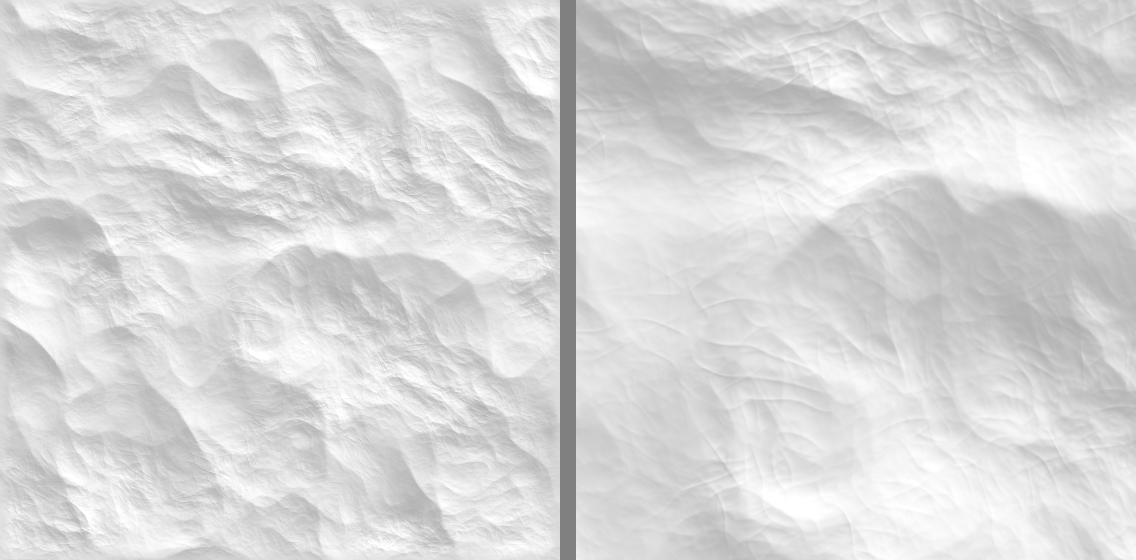
Left, the full canvas; right, a detail of the centre.
Reproduce this texture map procedurally as a Shadertoy shader.

```glsl
// Pale crumpled relief, like wind-packed snow or creased paper, lit from the upper right.
// A warped, ridged height field carries the broad folds; patchy layers of short narrow
// creases add crisp wrinkles. The slope toward the light becomes a soft grey tone.

const float BASE_GREY     = 0.857;   // tone of a flat surface
const float TONE_RANGE    = 0.185;   // largest departure from the base tone
const float CONTRAST      = 0.40;
const vec2  LIGHT_DIR     = vec2(0.40, 0.92);
const float SLOPE_STEP    = 0.0007;  // half width of the slope sample
const float FOLD_ANGLE    = -0.48;   // main run of the folds, radians
const float FOLD_STRETCH  = 1.2;     // squeeze across the folds
const float FOLD_FREQ     = 3.3;
const int   FOLD_OCTAVES  = 6;
const float FOLD_GAIN     = 0.70;    // slope kept by each finer octave
const float FOLD_SOFT     = 0.014;   // rounding of the fold crests
const vec2  CREASE_FREQ   = vec2(27.0, 66.0); // along, across
const int   CREASE_LAYERS = 4;
const float CREASE_TURN   = 0.75;    // angle between layers, radians
const float CREASE_SLOPE  = 0.85;
const float CREASE_WIDTH  = 0.13;    // the surface levels out beyond this
const float CREASE_SOFT   = 0.012;   // rounding of the crease crests
const float EDGE_FADE     = 0.022;

mat2 rotation(float a) {
    float c = cos(a), s = sin(a);
    return mat2(c, -s, s, c);
}

// Random unit vector for a lattice cell
vec2 cellGradient(vec2 cell) {
    uvec2 u = uvec2(ivec2(cell) + 4096);
    uint h = u.x * 1597334677u ^ u.y * 3812015801u;
    h = (h ^ (h >> 15)) * 2246822519u;
    h = (h ^ (h >> 13)) * 3266489917u;
    h ^= h >> 16;
    float a = float(h & 65535u) * (6.28319 / 65536.0);
    return vec2(cos(a), sin(a));
}

float gradientNoise(vec2 p) {
    vec2 i = floor(p), f = p - i;
    vec2 u = f * f * f * (f * (f * 6.0 - 15.0) + 10.0);
    vec2 e = vec2(1.0, 0.0);
    float a = dot(cellGradient(i), f);
    float b = dot(cellGradient(i + e.xy), f - e.xy);
    float c = dot(cellGradient(i + e.yx), f - e.yx);
    float d = dot(cellGradient(i + e.xx), f - e.xx);
    return mix(mix(a, b, u.x), mix(c, d, u.x), u.y);
}

// Crest along the zero line of the noise
float ridge(vec2 p, float softness) {
    float n = gradientNoise(p);
    return -sqrt(n * n + softness * softness);
}

vec2 bend(vec2 p) {
    vec2 broad = vec2(gradientNoise(p * 4.0 + 3.7), gradientNoise(p * 4.0 + 41.3));
    vec2 small = vec2(gradientNoise(p * 17.0 + 8.1), gradientNoise(p * 17.0 + 63.9));
    return p + 0.045 * broad + 0.009 * small;
}

// Broad folds; finer octaves fade out in the smooth drifts
float folds(vec2 p, float roughness) {
    vec2 q = rotation(FOLD_ANGLE) * p * vec2(1.0, FOLD_STRETCH);
    float height = 0.0, freq = FOLD_FREQ, slope = 1.0;
    for (int i = 0; i < FOLD_OCTAVES; i++) {
        float keep = i < 2 ? 1.0 : roughness;
        height += keep * slope / freq * ridge(q * freq + float(i) * 19.37, FOLD_SOFT);
        q = rotation(0.6) * q;
        freq *= 2.03;
        slope *= FOLD_GAIN;
    }
    return height;
}

// Short narrow creases in several directions, each in its own patches
float creases(vec2 p, float roughness) {
    float height = 0.0;
    for (int i = 0; i < CREASE_LAYERS; i++) {
        float k = float(i);
        vec2 q = rotation(FOLD_ANGLE + CREASE_TURN * (k - 1.0)) * p;
        float patches = smoothstep(-0.12, 0.35, gradientNoise(p * 15.0 + 27.7 * k));
        float crest = ridge(q * CREASE_FREQ + 13.1 * k, CREASE_SOFT);
        height += patches * CREASE_WIDTH * tanh(crest / CREASE_WIDTH);
    }
    return height * roughness * CREASE_SLOPE / CREASE_FREQ.y;
}

float surfaceHeight(vec2 p) {
    float roughness = mix(0.45, 1.2, smoothstep(-0.35, 0.3, gradientNoise(p * 5.0 + 91.0)));
    vec2 q = bend(p);
    return folds(q, roughness) + creases(mix(p, q, 0.5), roughness);
}

void mainImage(out vec4 fragColor, in vec2 fragCoord) {
    vec2 uv = fragCoord / iResolution.xy;
    vec2 p = fragCoord / iResolution.y;

    // Slope toward the light
    vec2 offset = LIGHT_DIR * SLOPE_STEP;
    float slope = (surfaceHeight(p - offset) - surfaceHeight(p + offset)) / (2.0 * SLOPE_STEP);

    // The relief flattens at the border
    vec2 inset = min(uv, 1.0 - uv);
    float relief = mix(0.35, 1.0, smoothstep(0.0, EDGE_FADE, min(inset.x, inset.y)));

    float grey = BASE_GREY + TONE_RANGE * tanh(CONTRAST * slope * relief);
    fragColor = vec4(vec3(clamp(grey, 0.0, 1.0)), 1.0);
}
```
